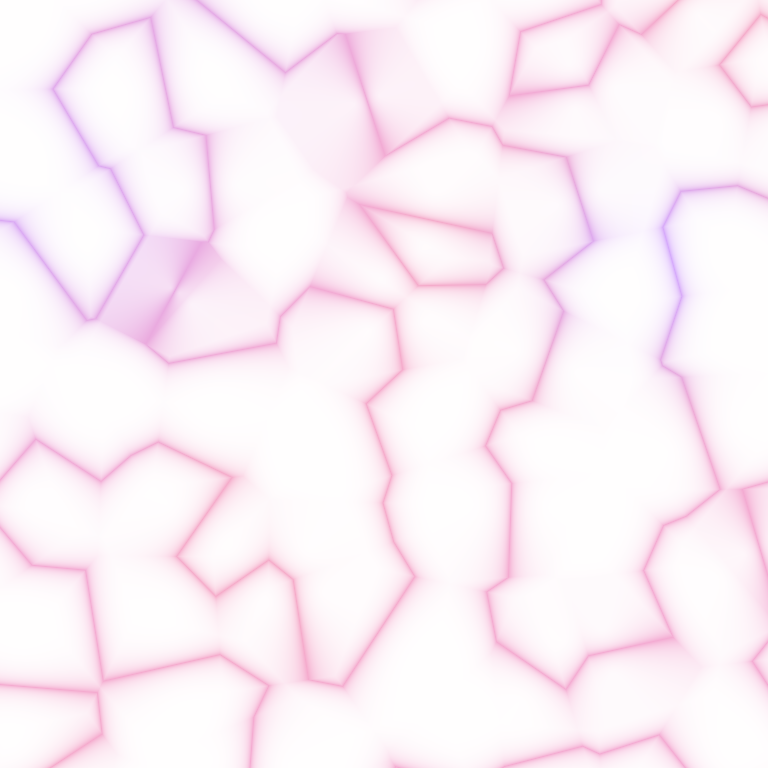
Give the GLSL for this pattern, as a three.js fragment shader.

```glsl
varying vec2 vUv;

const float CELLS = 8.0;
const vec3 PAPER = vec3(1.0, 0.998, 0.998);
const vec3 PINK = vec3(0.955, 0.67, 0.825);
const vec3 ROSE = vec3(0.965, 0.67, 0.77);
const vec3 VIOLET = vec3(0.83, 0.66, 0.99);

vec3 hash3(vec2 p) {
  vec3 q = fract(p.xyx * vec3(0.1031, 0.1030, 0.0973));
  q += dot(q, q.yxz + 33.33);
  return fract((q.xxy + q.yzz) * q.zyx);
}

float valueNoise(vec2 p) {
  vec2 i = floor(p);
  vec2 f = fract(p);
  f = f * f * (3.0 - 2.0 * f);
  float low = mix(hash3(i).x, hash3(i + vec2(1.0, 0.0)).x, f.x);
  float high = mix(hash3(i + vec2(0.0, 1.0)).x, hash3(i + vec2(1.0)).x, f.x);
  return mix(low, high, f.y);
}

// Seeds fall into two random groups; the gap is zero where both are equally near.
float groupGap(vec2 p) {
  vec2 base = floor(p);
  float nearA = 8.0;
  float nearB = 8.0;
  for (int y = -2; y <= 2; y++) {
    for (int x = -2; x <= 2; x++) {
      vec2 cell = base + vec2(float(x), float(y));
      vec3 seed = hash3(cell);
      float d = length(cell + seed.xy - p);
      if (seed.z < 0.5) nearA = min(nearA, d);
      else nearB = min(nearB, d);
    }
  }
  return abs(nearA - nearB);
}

// Wide soft halo with a fine bright vein at its centre.
float veinInk(float gap) {
  return 0.58 * exp(-5.0 * gap) + 0.42 * exp(-22.0 * gap);
}

float blob(vec2 p, vec2 centre, float radius) {
  vec2 d = (p - centre) / radius;
  return exp(-dot(d, d));
}

// Pink drifts to rose by noise and to violet in two broad regions.
vec3 inkColor(vec2 p) {
  float rose = smoothstep(0.3, 0.75, valueNoise(p * 3.0 + 17.0));
  float violet = blob(p, vec2(0.86, 0.66), 0.16);
  violet = max(violet, 0.85 * blob(p, vec2(0.04, 0.75), 0.24));
  violet = max(violet, 0.5 * blob(p, vec2(0.26, 0.96), 0.2));
  return mix(mix(PINK, ROSE, 0.7 * rose), VIOLET, violet);
}

void main() {
  float ink = veinInk(groupGap(vUv * CELLS + 37.0));
  gl_FragColor = vec4(mix(PAPER, inkColor(vUv), ink), 1.0);
}
```
